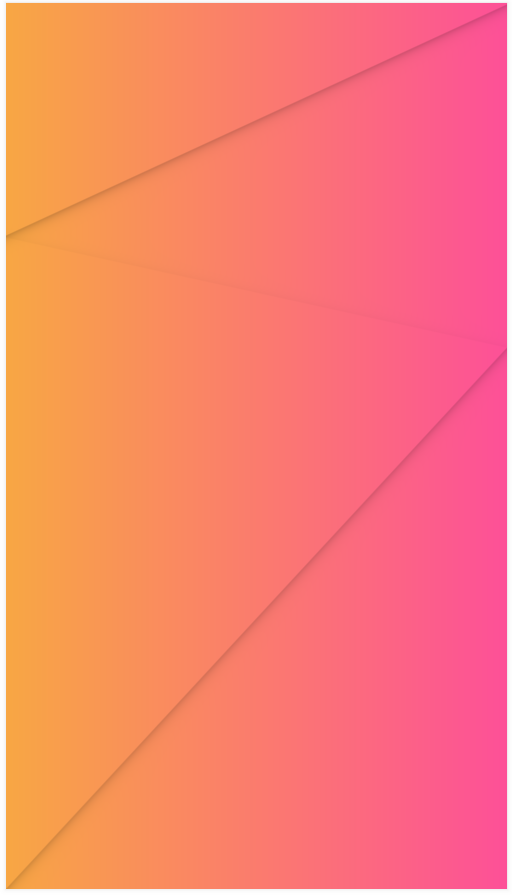
Reproduce this background procedurally as a WebGL 1 fragment shader.

```glsl
precision highp float;

uniform vec2 u_resolution;

// Signed distance to the line from a to b, positive below it
float distanceBelow(vec2 p, vec2 a, vec2 b) {
    vec2 along = normalize(b - a);
    return dot(p - a, vec2(along.y, -along.x));
}

// Shade that starts crisply at a fold and fades away from it
float foldShade(float d, float softness, float pixel) {
    return smoothstep(-pixel, pixel, d) * exp(-max(d, 0.0) / softness);
}

float boxDistance(vec2 p, vec2 center, vec2 halfSize) {
    vec2 q = abs(p - center) - halfSize;
    return length(max(q, 0.0)) + min(max(q.x, q.y), 0.0);
}

void main() {
    float pixel = 1.0 / u_resolution.y;
    vec2 scale = vec2(u_resolution.x * pixel, 1.0);
    vec2 p = gl_FragCoord.xy * pixel;

    // Panel corners
    vec2 low = vec2(0.0118, 0.0078) * scale;
    vec2 high = vec2(0.9905, 0.9968) * scale;
    float across = clamp((p.x - low.x) / (high.x - low.x), 0.0, 1.0);

    // Orange to pink sweep
    vec3 orange = vec3(0.973, 0.654, 0.265);
    vec3 pink = vec3(0.992, 0.314, 0.595);
    vec3 color = mix(orange, pink, across);

    // Folds running between the left and right sides
    vec2 leftFold = vec2(low.x, 0.737);
    vec2 rightFold = vec2(high.x, 0.612);
    float upper = distanceBelow(p, leftFold, vec2(high.x, 0.995));
    float middle = distanceBelow(p, leftFold - vec2(0.0, 0.002), rightFold);
    float lower = distanceBelow(p, low, rightFold);

    color *= 1.0 - 0.19 * foldShade(upper, 0.0048, pixel);
    color *= 1.0 - 0.025 * foldShade(-middle, 0.005, pixel);
    color *= 1.0 - 0.17 * foldShade(lower, 0.0048, pixel);

    // White margin with a faint shadow around the panel
    float edge = boxDistance(p, 0.5 * (low + high), 0.5 * (high - low));
    vec3 margin = vec3(1.0 - 0.07 * exp(-max(edge, 0.0) / 0.002));
    color = mix(color, margin, smoothstep(-0.5 * pixel, 0.5 * pixel, edge));

    gl_FragColor = vec4(color, 1.0);
}
```
